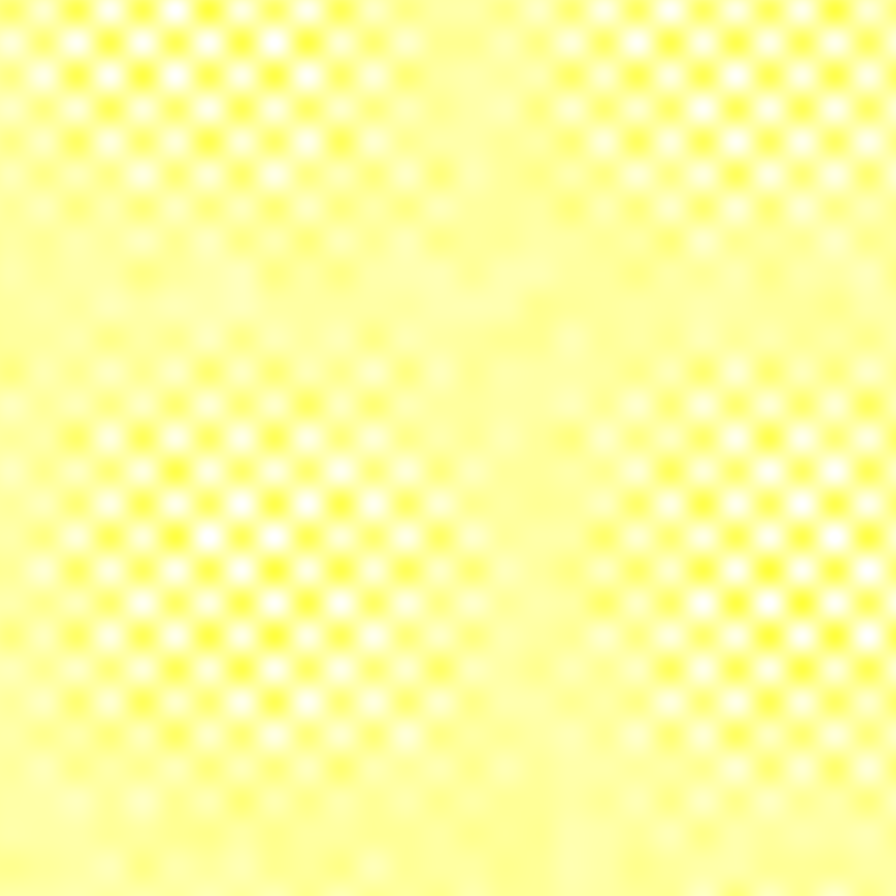
Give the GLSL for this pattern, as a WebGL 1 fragment shader.

```glsl
precision highp float;
// Soft yellow and white spots in a checkerboard that fades in and out.
// A square lattice alternates in sign, scaled by a slow slanted beat plus
// per-point noise; smooth interpolation turns the points into round spots.

uniform vec2 u_resolution;

#define CELLS 27.18                   // lattice steps across the canvas
#define LATTICE_SHIFT vec2(0.33, 0.295) // first point from the top left, in cells
#define BEAT_CENTRE vec2(5.7, 0.1)    // strongest point of the first patch, in cells
#define BEAT_HALF 16.9                // cells between neighbouring patches
#define BEAT_SLANT 0.09               // sideways drift of the beat per row
#define CONTRAST 0.34                 // strength of the checkerboard
#define GRAIN 0.08                    // random variation of each point
#define BASE_BLUE 0.63                // blue level of the plain ground

const float PI = 3.14159;

// Random value from 0 to 1 for a lattice point.
float hash(vec2 cell) {
  vec3 q = fract(vec3(cell.xyx) * 0.1031 + 0.37);
  q += dot(q, q.yzx + 33.33);
  return fract((q.x + q.y) * q.z);
}

// Signed strength of the patches: it changes sign at each fading line.
float beat(vec2 cell) {
  vec2 d = cell - BEAT_CENTRE;
  d.x -= BEAT_SLANT * d.y;
  vec2 wave = cos(PI * d / BEAT_HALF);
  return wave.x * wave.y;
}

// Blue offset at one lattice point: alternating sign, beat and grain.
float pointValue(vec2 cell) {
  float checker = 2.0 * mod(cell.x + cell.y, 2.0) - 1.0;
  return CONTRAST * checker * beat(cell) + GRAIN * (2.0 * hash(cell) - 1.0);
}

// Smooth blend of the four surrounding lattice points.
float latticeField(vec2 p) {
  vec2 cell = floor(p);
  vec2 t = smoothstep(0.0, 1.0, p - cell);
  float upper = mix(pointValue(cell), pointValue(cell + vec2(1.0, 0.0)), t.x);
  float lower = mix(pointValue(cell + vec2(0.0, 1.0)), pointValue(cell + 1.0), t.x);
  return mix(upper, lower, t.y);
}

void main() {
  vec2 uv = gl_FragCoord.xy / u_resolution;
  // Lattice rows are counted downwards from the top edge.
  vec2 p = vec2(uv.x, 1.0 - uv.y) * CELLS - LATTICE_SHIFT;
  float blue = clamp(BASE_BLUE + latticeField(p), 0.0, 1.0);
  gl_FragColor = vec4(1.0, 1.0, blue, 1.0);
}
```
